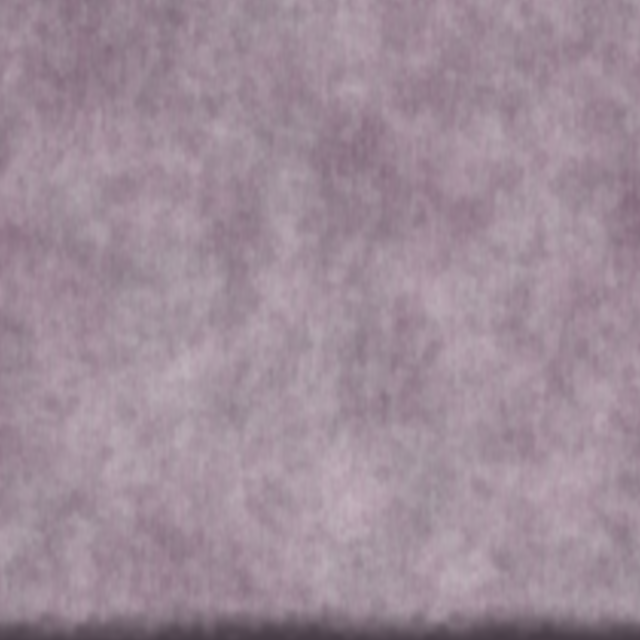
Reproduce this texture procedurally as a WebGL 2 fragment shader.

```glsl
#version 300 es
precision highp float;
// Soft mauve felt: rotated layers of value noise make cloudy mottling,
// stretched noise adds faint upright fibres and pink-green tints,
// and a blurred dark band shades the lower edge.

uniform vec2 u_resolution;
out vec4 outColor;

const vec3 BASE_COLOR = vec3(0.622, 0.550, 0.602);
const vec3 TONE_RANGE = vec3(0.033, 0.037, 0.033);  // colour change per unit of tone
const vec3 TINT_RANGE = vec3(0.018, -0.012, 0.004); // pink against grey-green
const vec3 SHADE_COLOR = vec3(0.285, 0.240, 0.280);
const float MOTTLE_SCALE = 5.0;    // cells across the canvas in the coarsest layer
const float MOTTLE_GAIN = 2.0;
const float FIBRE_GAIN = 0.75;
const float SHADE_HEIGHT = 0.058;
const float SHADE_WOBBLE = 0.012;
const int MOTTLE_LAYERS = 5;

float hash(vec2 cell) {
    vec3 p = fract(vec3(cell.xyx) * 0.1031);
    p += dot(p, p.yzx + 33.33);
    return fract((p.x + p.y) * p.z);
}

// Smooth value noise, centred on zero
float noise(vec2 p) {
    vec2 cell = floor(p);
    vec2 f = fract(p);
    f = f * f * f * (f * (f * 6.0 - 15.0) + 10.0);
    float low = mix(hash(cell), hash(cell + vec2(1.0, 0.0)), f.x);
    float high = mix(hash(cell + vec2(0.0, 1.0)), hash(cell + vec2(1.0)), f.x);
    return mix(low, high, f.y) - 0.5;
}

vec2 rotate(vec2 p, float angle) {
    float c = cos(angle), s = sin(angle);
    return mat2(c, s, -s, c) * p;
}

// Clouds and grains, slightly taller than wide
float mottle(vec2 uv) {
    float sum = 0.0;
    float scale = MOTTLE_SCALE;
    for (int i = 0; i < MOTTLE_LAYERS; i++) {
        float layer = float(i);
        float weight = i == MOTTLE_LAYERS - 1 ? 0.6 : 1.0;
        vec2 p = rotate(uv * vec2(1.0, 0.85), 0.5 + layer * 1.1);
        sum += weight * noise(p * scale + 40.0 + layer * 17.3);
        scale *= 2.15;
    }
    return sum;
}

// Thin upright threads
float fibres(vec2 uv) {
    return noise(uv * vec2(130.0, 22.0) + 211.0)
         + 0.6 * noise(uv * vec2(210.0, 70.0) + 87.0);
}

// Broad lighting: paler low down, darker toward the right rim
float broadTone(vec2 uv) {
    float rise = 0.45 * (0.5 - uv.y);
    float side = 0.5 * smoothstep(0.25, 0.65, uv.x) - 0.2;
    float rim = 0.95 * smoothstep(0.91, 1.0, uv.x);
    return rise + side - rim;
}

void main() {
    vec2 uv = gl_FragCoord.xy / u_resolution;

    // Cloth tone
    float tone = MOTTLE_GAIN * mottle(uv) + FIBRE_GAIN * fibres(uv) + broadTone(uv);
    vec3 color = BASE_COLOR + TONE_RANGE * tone;

    // Tints, strongest along the threads
    float tint = noise(uv * vec2(85.0, 32.0) + 331.0) + 0.7 * noise(uv * 9.0 + 151.0);
    color += TINT_RANGE * tint;

    // Blurred shade at the lower edge
    float wobble = SHADE_WOBBLE * (noise(uv * 14.0 + 63.0) + noise(uv * 55.0 + 29.0));
    float lit = smoothstep(-0.008, SHADE_HEIGHT, uv.y + wobble);
    color = mix(SHADE_COLOR, color, lit);

    outColor = vec4(color, 1.0);
}
```
